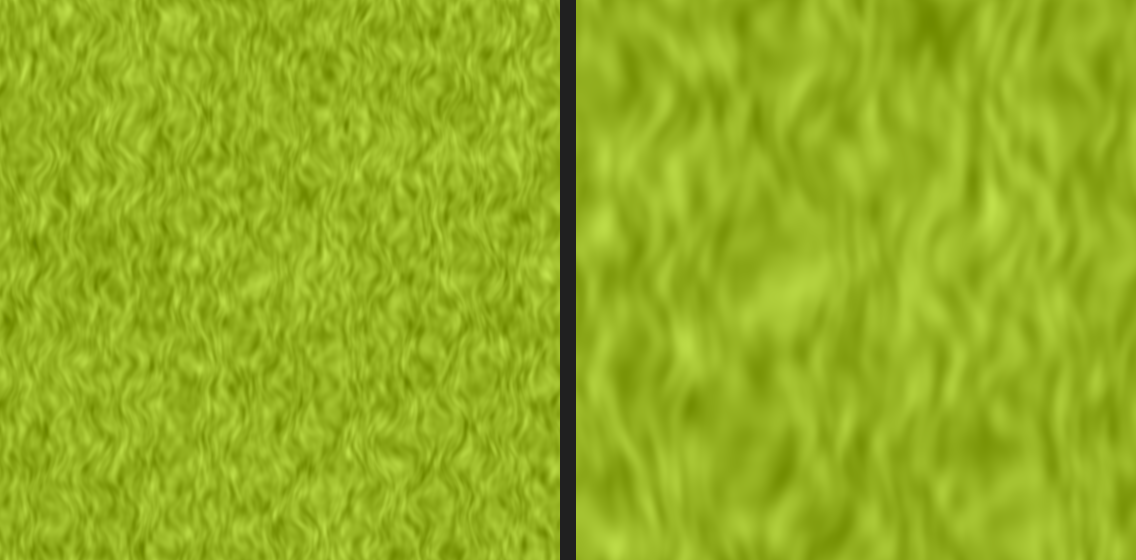
Left: the whole. Right: its middle third, enlarged.
A Shadertoy shader for this texture:

```glsl
const vec3 GRASS_MID = vec3(0.583, 0.695, 0.130);
const vec3 GRASS_SPREAD = vec3(0.046, 0.049, 0.044); // colour change per unit of tone

const vec2 BLADE_CELLS = vec2(70.0, 27.0);   // cells across and up the canvas
const vec2 TUFT_CELLS = vec2(42.0, 21.0);
const vec2 FIBRE_CELLS = vec2(112.0, 48.0);
const vec2 CLUMP_CELLS = vec2(19.0, 13.0);
const vec2 PATCH_CELLS = vec2(6.0, 5.0);

const float BLADE_WEIGHT = 0.52;
const float TUFT_WEIGHT = 0.38;
const float FIBRE_WEIGHT = 0.40;
const float CLUMP_WEIGHT = 0.30;
const float PATCH_WEIGHT = 0.22;

const float BLADE_LEAN = 0.20;
const float SWAY_CELLS = 15.0;
const float SWAY_AMOUNT = 0.005;
const float UNIT_VARIANCE = 4.72; // scales gradient noise to a deviation of one
const float TAU = 6.2831853;

float hash(vec2 p) {
    return fract(sin(dot(p, vec2(127.1, 311.7))) * 43758.5453);
}

// Slope contribution of one lattice corner
float corner(vec2 cell, vec2 offset) {
    float angle = TAU * hash(cell);
    return dot(vec2(cos(angle), sin(angle)), offset);
}

float gradientNoise(vec2 p) {
    vec2 cell = floor(p);
    vec2 f = fract(p);
    vec2 blend = f * f * (3.0 - 2.0 * f);
    vec2 right = vec2(1.0, 0.0);
    vec2 up = vec2(0.0, 1.0);
    float low = mix(corner(cell, f), corner(cell + right, f - right), blend.x);
    float high = mix(corner(cell + up, f - up), corner(cell + 1.0, f - 1.0), blend.x);
    return UNIT_VARIANCE * mix(low, high, blend.y);
}

// Upright streaks, sheared sideways by lean
float streaks(vec2 p, vec2 cells, float lean, float seed) {
    p.x -= lean * p.y;
    return gradientNoise(p * cells + seed);
}

void mainImage(out vec4 fragColor, in vec2 fragCoord) {
    vec2 uv = fragCoord / iResolution.y;

    // Local sway bends the blades
    vec2 p = uv;
    p.x += SWAY_AMOUNT * gradientNoise(uv * SWAY_CELLS + 71.3);

    // Two crossing sets of blades
    float tone = 0.0;
    for (int i = 0; i < 2; i++) {
        float side = float(2 * i - 1);
        tone += BLADE_WEIGHT * streaks(p, BLADE_CELLS, side * BLADE_LEAN, 20.6 + 17.4 * side);
    }

    // Coarser tufts and thin fibres
    tone += TUFT_WEIGHT * streaks(p, TUFT_CELLS, 0.5 * BLADE_LEAN, 53.7);
    tone += FIBRE_WEIGHT * streaks(p, FIBRE_CELLS, 0.0, 91.2);

    // Soft uneven shading of the lawn
    tone += CLUMP_WEIGHT * gradientNoise(uv * CLUMP_CELLS + 33.1);
    tone += PATCH_WEIGHT * gradientNoise(uv * PATCH_CELLS + 12.9);

    fragColor = vec4(clamp(GRASS_MID + GRASS_SPREAD * tone, 0.0, 1.0), 1.0);
}
```
